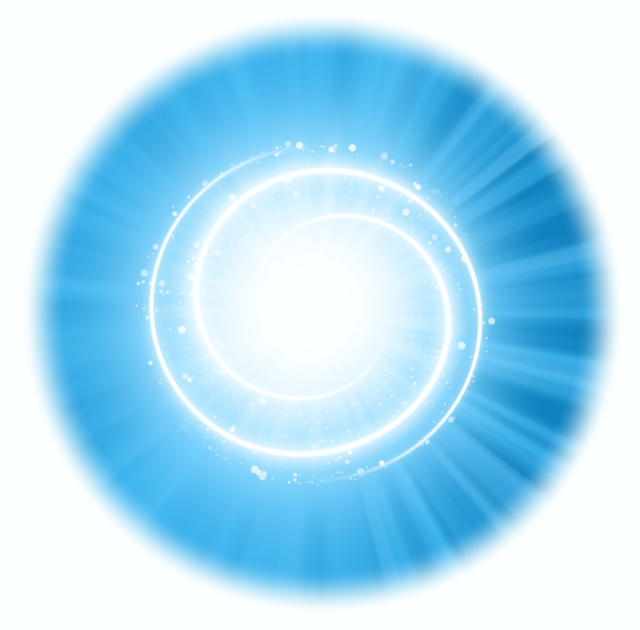
Write a Shadertoy shader that draws this background.

```glsl
// A soft blue disc of light rays with a white core and two glittering spiral arms.
#define DISC_CENTER vec2(0.004, 0.003)
#define SPIRAL_CENTER vec2(-0.0066, 0.0026)
#define CORE_CENTER vec2(-0.013, 0.013)
#define DISC_RADIUS 0.443
#define DISC_SOFTNESS 0.036
#define CORE_RADIUS 0.226
#define DOT_COUNT 340
#define WHITE vec3(0.99, 1.0, 1.0)
#define LIGHT_BLUE vec3(0.47, 0.82, 0.99)
#define MID_BLUE vec3(0.27, 0.73, 0.95)
#define DEEP_BLUE vec3(0.07, 0.51, 0.75)

const float PI = 3.14159;

float hash(float n) {
    return fract(sin(n * 127.1) * 43758.5453);
}

float hash2(vec2 p) {
    return fract(sin(dot(p, vec2(127.1, 311.7))) * 43758.5453);
}

// Noise around the circle that joins up after one turn
float rayNoise(float turn, float count) {
    float x = fract(turn) * count;
    float cell = floor(x);
    float blend = smoothstep(0.15, 0.85, fract(x));
    return mix(hash(cell + count), hash(mod(cell + 1.0, count) + count), blend);
}

// Arm radius after q quarter turns; inner turns lean to the upper right
float armRadius(float q, float theta) {
    float radius = 0.2553 - 0.0205 * q - 0.0053 * q * q;
    radius += 0.0053 * cos(2.0 * theta);
    return radius + 0.014 * smoothstep(0.5, 2.0, q) * cos(theta - 0.6);
}

// Blue field: darker towards the right, streaked by rays
vec3 rayField(float r, float theta, float rays) {
    float turn = theta / (2.0 * PI);
    float right = smoothstep(-0.25, 1.0, cos(theta + 0.12));
    float left = smoothstep(0.5, 1.0, -cos(theta + 0.2));
    float shade = smoothstep(0.19, 0.43, r) * (0.16 + 0.84 * right + 0.2 * left);
    vec3 color = mix(LIGHT_BLUE, MID_BLUE, smoothstep(0.24, 0.41, r));
    color = mix(color, DEEP_BLUE, clamp(shade * (0.1 + 1.15 * rays), 0.0, 1.0));
    float streak = smoothstep(0.65, 0.95, rayNoise(turn + 0.013, 83.0));
    return mix(color, LIGHT_BLUE, streak * smoothstep(0.15, 0.3, r) * (0.14 + 0.2 * right));
}

// x: bright thread, y: wide glow of both arms
vec2 spiralLight(float r, float theta) {
    vec2 light = vec2(0.0);
    for (int j = -1; j <= 3; j++) {
        float q = theta * 2.0 / PI + 2.0 * float(j);
        float d = r - armRadius(q, theta);
        float swell = smoothstep(-0.6, 1.1, q) * (1.0 - smoothstep(1.9, 3.2, q));
        float visible = smoothstep(-1.1, -0.3, q) * (1.0 - smoothstep(2.9, 4.0, q));
        float thread = d / mix(0.0025, 0.0046, swell);
        float halo = d / mix(0.009, 0.021, swell);
        light.x = max(light.x, visible * min(1.0, 1.4 * exp(-thread * thread)));
        light.y += visible * (0.22 + 0.4 * swell) * exp(-halo * halo);
    }
    return light;
}

// Round dots strewn along the arms, close to the trail at its outer ends
float armDots(vec2 p, float pixel) {
    float light = 0.0;
    for (int i = 0; i < DOT_COUNT; i++) {
        float seed = float(i) * 1.37 + 5.0;
        float q = mix(-1.6, 2.7, pow(hash(seed), 1.35));
        float theta = q * PI * 0.5 + float(i % 2) * PI;
        float scatter = hash(seed + 0.31) + hash(seed + 0.57) - 1.0;
        float spread = mix(0.012, 0.034, smoothstep(-0.9, 0.3, q));
        float radius = armRadius(q, theta) + scatter * spread;
        float size = mix(0.0012, 0.0062, pow(hash(seed + 0.73), 4.0));
        float d = length(p - radius * vec2(cos(theta), sin(theta)));
        float alpha = mix(0.4, 0.9, hash(seed + 0.91)) * smoothstep(-1.7, -1.1, q);
        light = max(light, alpha * (1.0 - smoothstep(size - pixel, size + pixel, d)));
    }
    return light;
}

// Fine glitter, one speck per grid cell
float glitter(vec2 p, float pixel) {
    vec2 grid = p * 95.0;
    vec2 cell = floor(grid);
    vec2 offset = 0.3 + 0.4 * vec2(hash2(cell), hash2(cell + 17.0));
    float d = length(fract(grid) - offset) / 95.0;
    float speck = 1.0 - smoothstep(0.0005, 0.0016 + pixel, d);
    return speck * smoothstep(0.5, 1.0, hash2(cell + 41.0));
}

void mainImage(out vec4 fragColor, in vec2 fragCoord) {
    vec2 uv = (fragCoord - 0.5 * iResolution.xy) / iResolution.y;
    float pixel = 1.0 / iResolution.y;
    vec2 p = uv - SPIRAL_CENTER;
    float r = length(p);
    float theta = atan(p.y, p.x);
    float turn = theta / (2.0 * PI);
    float rays = 0.6 * rayNoise(turn, 64.0) + 0.4 * rayNoise(turn, 170.0);
    vec3 color = rayField(r, theta, rays);

    // White core with ragged, ray-shaped edges
    float right = smoothstep(0.0, 1.0, cos(theta + 0.25));
    float reach = CORE_RADIUS * (1.0 - 0.1 * right) * (0.93 + 0.14 * rays);
    color = mix(color, WHITE, exp(-pow(length(uv - CORE_CENTER) / reach, 3.6)));

    // Spiral arms, dots and glitter
    vec2 spiral = spiralLight(r, theta);
    color = mix(color, WHITE, min(spiral.y, 0.85));
    float band = smoothstep(0.1, 0.16, r) * (1.0 - smoothstep(0.19, 0.27, r));
    color = mix(color, WHITE, 0.55 * band * glitter(p, pixel));
    color = mix(color, WHITE, max(spiral.x, armDots(p, pixel)));

    // Soft rim of the disc
    float rim = length(uv - DISC_CENTER) - DISC_RADIUS;
    color = mix(color, WHITE, smoothstep(-DISC_SOFTNESS, DISC_SOFTNESS, rim));
    fragColor = vec4(color, 1.0);
}
```
